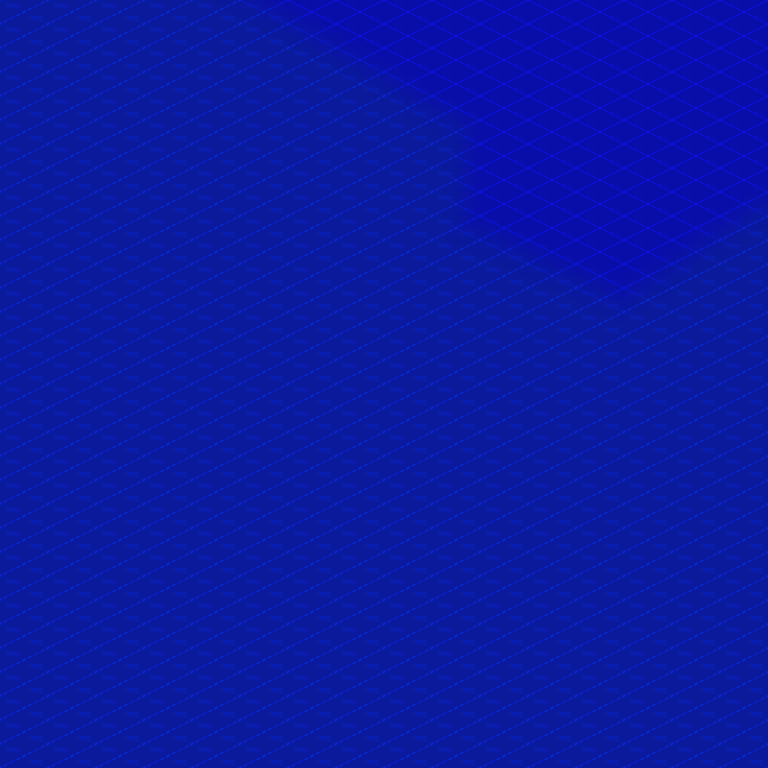
This pattern is drawn by a three.js fragment shader. Its source:

```glsl
// Fine lattice of flat rhombi in deep blue: beaded rising lines, fainter falling
// lines with short level rows of dots, and a soft violet facet at the upper
// right. Built from skewed lattice coordinates and half-plane distances.

varying vec2 vUv;

const vec2 REPEATS = vec2(16.0, 32.0);    // rhombi across and down
const float LINE_HALF = 0.0011;           // half line width
const float LINE_SOFT = 0.0008;           // edge smoothing
const float DOTS_PER_CELL = 8.0;          // beads along a line
const float DASH_STEP = 0.00586;          // spacing of the dash dots
const float DASH_DOT = 0.0015;            // radius of a dash dot
const vec2 DASH_SHIFT = vec2(0.00098);    // dash offset from the rhombus edge
const vec2 PATCH_RADII = vec2(0.017, 0.006);
const float PATCH_STRENGTH = 0.45;        // pale ground around a dash
const float FACET_SOFT = 0.028;           // blur of the violet facet
const float RISING_STRENGTH = 0.78;
const float FALLING_STRENGTH = 0.34;
const float VIOLET_STRENGTH = 0.62;       // both line families in the facet
const float DASH_STRENGTH = 0.6;

const vec3 GROUND = vec3(0.04, 0.10, 0.605);
const vec3 GROUND_PALE = vec3(0.04, 0.12, 0.655);
const vec3 GROUND_VIOLET = vec3(0.04, 0.055, 0.66);
const vec3 LINE_BLUE = vec3(0.04, 0.125, 0.80);
const vec3 LINE_VIOLET = vec3(0.04, 0.07, 0.90);
const vec3 BEAD_BLUE = vec3(0.04, 0.19, 0.85);

// Signed offset to the nearest integer
float toNearest(float x) {
  return fract(x + 0.5) - 0.5;
}

float lineMask(float distanceToLine) {
  return 1.0 - smoothstep(LINE_HALF - LINE_SOFT, LINE_HALF + LINE_SOFT,
                          abs(distanceToLine));
}

// Signed distance above a line through a point with the given slope
float above(vec2 p, vec2 through, float slope) {
  vec2 d = p - through;
  return (d.y - slope * d.x) / sqrt(1.0 + slope * slope);
}

// Violet facet: a diagonal wedge joined to a lower block, cut at the right
float violetFacet(vec2 p) {
  float wedge = above(p, vec2(0.33, 1.0), -0.60);
  float block = min(p.x - 0.605, above(p, vec2(0.60, 0.71), -0.48));
  float cut = above(p, vec2(0.82, 0.615), 0.68);
  float d = min(cut, max(wedge, block));
  return smoothstep(-FACET_SOFT, FACET_SOFT, d);
}

// Three dots in a level row
float dashMask(vec2 offset) {
  float slot = clamp(floor(offset.x / DASH_STEP + 0.5), -1.0, 1.0);
  offset.x -= slot * DASH_STEP;
  return 1.0 - smoothstep(DASH_DOT - LINE_SOFT, DASH_DOT + LINE_SOFT,
                          length(offset));
}

void main() {
  // Skewed coordinates: whole numbers lie on the lattice lines
  vec2 cell = vUv * REPEATS;
  float across = cell.x - cell.y;
  float along = cell.x + cell.y;
  float unitLength = 1.0 / length(REPEATS);
  float rising = lineMask(toNearest(across) * unitLength);
  float falling = lineMask(toNearest(along) * unitLength);
  float violet = violetFacet(vUv);

  // Offset from the middle of the nearest falling edge
  vec2 skew = vec2(toNearest(across + 0.5), toNearest(along));
  vec2 offset = 0.5 * vec2(skew.x + skew.y, skew.y - skew.x) / REPEATS;

  // Ground, slightly paler around every dash
  float patchMask = 1.0 - smoothstep(0.4, 1.0, length(offset / PATCH_RADII));
  vec3 ground = mix(GROUND, GROUND_PALE, PATCH_STRENGTH * patchMask);
  vec3 color = mix(ground, GROUND_VIOLET, violet);
  vec3 lineColor = mix(LINE_BLUE, LINE_VIOLET, violet);

  // Beads, strongest near the crossings
  float bead = smoothstep(-0.2, 0.8, cos(6.28319 * DOTS_PER_CELL * cell.x));
  float crossing = 1.0 - smoothstep(0.1, 0.4, abs(toNearest(along)));

  // Falling lines and dashes
  float fallingStrength = mix(FALLING_STRENGTH, VIOLET_STRENGTH, violet);
  color = mix(color, lineColor, fallingStrength * falling * mix(0.65, 1.0, bead));
  float dashStrength = DASH_STRENGTH * mix(1.0, 0.5, violet);
  color = mix(color, lineColor, dashStrength * dashMask(offset - DASH_SHIFT));

  // Rising lines
  float risingStrength = mix(RISING_STRENGTH, VIOLET_STRENGTH, violet);
  color = mix(color, lineColor, risingStrength * rising * mix(0.7, 1.0, bead));
  float beads = rising * bead * mix(0.1, 0.9, crossing);
  color = mix(color, mix(BEAD_BLUE, LINE_VIOLET, violet), beads);

  gl_FragColor = vec4(color, 1.0);
}
```
